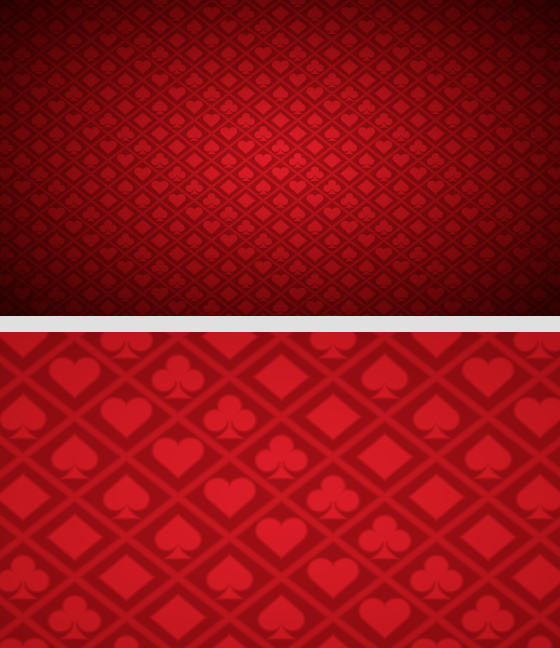
Top: the whole. Bottom: its middle third, enlarged.
Reproduce this pattern procedurally as a Shadertoy shader.

```glsl
// Red card-table cloth: a diamond trellis with one card suit in each cell.
// Skewed lattice coordinates pick the cell, the suit is constant along one
// diagonal and cycles along the other, and a soft elliptical glow lights it all.

#define HALF_CELL vec2(0.05451, 0.04231) // cell half diagonals, canvas heights
#define ANCHOR vec2(0.0560, 0.0772)      // centre of one diamond-suit cell
#define ICON_SIZE vec2(0.0275, 0.0252)   // half extent of a suit
#define LINE_WIDTH 0.0076
#define SOFTNESS 0.0024                  // least half width of an edge
#define GROUND_TONE 0.575
#define LINE_TONE 0.72
#define ICON_TONE 0.79
#define GLOW_SHAPE vec2(0.61, 1.0)
#define GLOW_PEAK 1.28
#define GLOW_FALLOFF 1.40
#define GLOW_ROUNDING 0.02

// Smooth coverage of a signed distance, w = half width of the edge.
float cover(float d, float w) {
    return 1.0 - smoothstep(-w, w, d);
}

float diamondSuit(vec2 p) {
    vec2 size = vec2(1.06, 0.96);
    return (dot(abs(p), 1.0 / size) - 1.0) / length(1.0 / size);
}

// Two lobes joined to the lower tip by their tangent lines.
float heartSuit(vec2 p) {
    p.x = abs(p.x);
    vec2 fromLobe = p - vec2(0.46, 0.28);
    float lobe = length(fromLobe) - 0.52;
    float side = dot(p - vec2(0.0, -0.88), vec2(0.692, -0.722));
    float top = max(dot(fromLobe, vec2(0.722, 0.692)), p.y - 0.5);
    return min(lobe, max(side, top));
}

// Stalk that flares out to a flat foot.
float stalk(vec2 p) {
    float flare = clamp((-0.3 - p.y) / 0.6, 0.0, 1.0);
    float side = abs(p.x) - 0.08 - 0.44 * flare * flare;
    return max(0.75 * side, abs(p.y + 0.5) - 0.4);
}

float spadeSuit(vec2 p) {
    float scale = 0.90;
    float leaf = scale * heartSuit((vec2(0.0, 0.16) - p) / scale);
    return min(leaf, stalk(p));
}

float clubSuit(vec2 p) {
    float topLeaf = length(p - vec2(0.0, 0.45)) - 0.46;
    float sideLeaf = length(vec2(abs(p.x), p.y) - vec2(0.54, -0.15)) - 0.46;
    float middle = length(p - vec2(0.0, 0.02)) - 0.26;
    return min(min(topLeaf, sideLeaf), min(middle, stalk(p)));
}

float suitDistance(vec2 p, float suit) {
    if (suit < 0.5) return diamondSuit(p);
    if (suit < 1.5) return spadeSuit(p);
    if (suit < 2.5) return heartSuit(p);
    return clubSuit(p);
}

void mainImage(out vec4 fragColor, in vec2 fragCoord) {
    float pixel = 1.0 / iResolution.y;
    float edge = max(0.75 * pixel, SOFTNESS);
    vec2 uv = (fragCoord - 0.5 * iResolution.xy) * pixel;

    // Lattice axes: x climbs to the right, y falls to the right.
    vec2 p = (uv - ANCHOR) / HALF_CELL;
    vec2 lattice = 0.5 * vec2(p.x + p.y, p.x - p.y);
    vec2 cell = floor(lattice + 0.5);
    vec2 local = lattice - cell;

    // Trellis along the cell borders.
    float border = 0.5 - max(abs(local.x), abs(local.y));
    border /= 0.5 * length(1.0 / HALF_CELL);
    float tone = mix(GROUND_TONE, LINE_TONE, cover(border - 0.5 * LINE_WIDTH, edge));

    // Suit in the middle of the cell.
    vec2 q = HALF_CELL * vec2(local.x + local.y, local.x - local.y) / ICON_SIZE;
    float icon = suitDistance(q, mod(cell.x, 4.0)) * ICON_SIZE.y;
    tone = mix(tone, ICON_TONE, cover(icon, edge));

    // Central glow with a rounded peak, then a red ramp that warms as it brightens.
    vec2 glow = uv * GLOW_SHAPE;
    tone *= max(GLOW_PEAK - GLOW_FALLOFF * sqrt(dot(glow, glow) + GLOW_ROUNDING), 0.0);
    fragColor = vec4(tone, vec2(0.15, 0.21) * tone * tone, 1.0);
}
```
